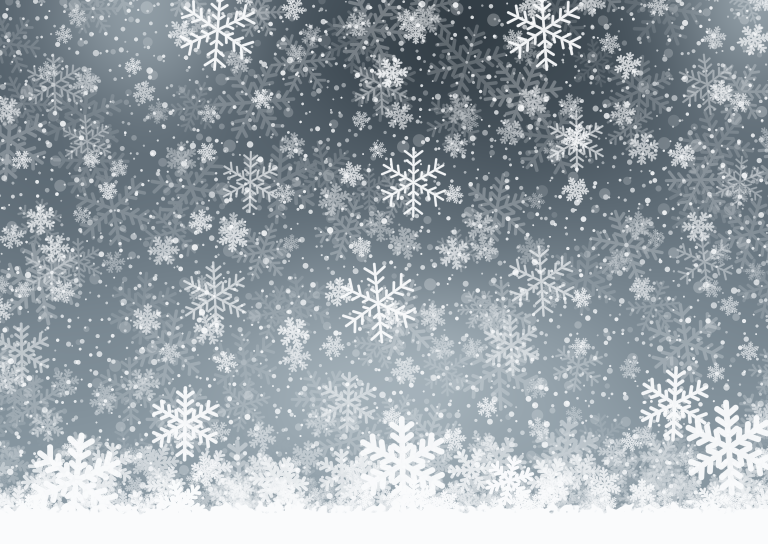
Reproduce this background procedurally as a Shadertoy shader.

```glsl
const vec3 SKY_LOW = vec3(0.53, 0.59, 0.63);
const vec3 SKY_HIGH = vec3(0.33, 0.38, 0.42);
const vec3 GLOW = vec3(0.70, 0.75, 0.78);
const vec3 SHADOW = vec3(0.18, 0.22, 0.25);
const vec3 SNOW = vec3(0.98, 0.985, 0.99);
const float GROUND_HEIGHT = 0.068;
const float DRIFT_TOP = 0.19;
const float ROW_SPACING = 0.3;
const float FINE_LINE = 0.035;
const float BOLD_LINE = 0.075;
const float TAU = 6.2831853;

vec3 hash3(vec2 p) {
    vec3 q = fract(p.xyx * vec3(0.1031, 0.1030, 0.0973));
    q += dot(q, q.yxz + 33.33);
    return fract((q.xxy + q.yzz) * q.zyx);
}

float cornerSlope(vec2 cell, vec2 offset) {
    float angle = TAU * hash3(cell + 71.0).x;
    return dot(vec2(cos(angle), sin(angle)), offset);
}

float gradientNoise(vec2 p) {
    vec2 i = floor(p), f = fract(p), u = f * f * (3.0 - 2.0 * f);
    vec2 e = vec2(1.0, 0.0);
    float low = mix(cornerSlope(i, f), cornerSlope(i + e, f - e), u.x);
    float high = mix(cornerSlope(i + e.yx, f - e.yx), cornerSlope(i + 1.0, f - 1.0), u.x);
    return mix(low, high, u.y);
}

float halo(vec2 p, vec2 centre, vec2 size) {
    vec2 d = (p - centre) / size;
    return exp(-dot(d, d));
}

float segment(vec2 p, vec2 a, vec2 along) {
    p -= a;
    return length(p - along * clamp(dot(p, along) / dot(along, along), 0.0, 1.0));
}

// Six mirrored arms with three pairs of side branches
float flake(vec2 p, float radius, float turn, float style, float line) {
    float len = length(p) / radius;
    if (len > 1.2) return 0.0;
    float sector = TAU / 6.0;
    float angle = mod(atan(p.x, p.y) + turn + sector * 0.5, sector) - sector * 0.5;
    vec2 q = len * vec2(cos(angle), abs(sin(angle)));
    float d = segment(q, vec2(0.0), vec2(1.0, 0.0));
    for (int j = 0; j < 3; j++) {
        float start = 0.26 + 0.23 * float(j);
        float reach = mix(0.30 - 0.04 * float(j), 0.16 + 0.08 * float(j), style);
        d = min(d, segment(q, vec2(start, 0.0), reach * vec2(0.6, 0.8)));
    }
    float soft = 0.7 / (iResolution.y * radius);
    return 1.0 - smoothstep(line - soft, line + soft, d);
}

// Large flakes along a wavy row: wave = height, frequency, phase
float flakeRow(vec2 p, vec2 start, vec3 wave, vec2 glint, float radius, float line) {
    float cover = 0.0;
    for (int k = 0; k < 5; k++) {
        float n = float(k);
        vec2 centre = start + vec2(ROW_SPACING * n, wave.x * cos(wave.y * n + wave.z));
        float shine = 0.5 + 0.5 * cos(glint.x * n + glint.y);
        vec3 h = hash3(vec2(n, start.y * 100.0));
        float shape = flake(p - centre, radius * mix(0.75, 1.0, shine), 0.25 * (h.x - 0.5), h.y, line);
        cover = max(cover, shape * mix(0.4, 0.95, shine));
    }
    return cover;
}

// Scattered flakes whose opacity fades above the given ceiling
float flakeField(vec2 p, float cell, float radius, float line, float ceiling, float seed) {
    vec2 home = floor(p / cell);
    float cover = 0.0;
    for (int y = -1; y <= 1; y++)
    for (int x = -1; x <= 1; x++) {
        vec2 id = home + vec2(x, y);
        vec3 h = hash3(id + seed), v = hash3(id + seed + 37.0);
        vec2 centre = (id + h.xy) * cell;
        float fade = 1.0 - smoothstep(ceiling * 0.65, ceiling, centre.y);
        float shape = flake(p - centre, radius * mix(0.5, 1.0, h.z), v.x, v.y, line);
        cover = max(cover, shape * mix(0.35, 1.0, v.z) * fade);
    }
    return cover;
}

float dots(vec2 p, float cell, float radius, float seed) {
    vec2 id = floor(p / cell);
    vec3 h = hash3(id + seed);
    float r = radius * mix(0.4, 1.0, h.z * h.z);
    vec2 centre = mix(vec2(r), vec2(cell - r), h.xy);
    float d = length(p - id * cell - centre) - r;
    return clamp(0.5 - d * iResolution.y, 0.0, 1.0) * mix(0.45, 1.0, hash3(id + seed + 19.0).x);
}

void mainImage(out vec4 fragColor, in vec2 fragCoord) {
    vec2 p = fragCoord / iResolution.y;

    // Sky with soft lights and a dark upper patch
    vec3 color = mix(SKY_LOW, SKY_HIGH, smoothstep(0.08, 0.9, p.y));
    color = mix(color, SHADOW, 0.85 * halo(p, vec2(0.87, 0.96), vec2(0.32, 0.27)));
    color = mix(color, GLOW, 0.65 * halo(p, vec2(0.27, 1.0), vec2(0.17, 0.20)));
    color = mix(color, GLOW, 0.65 * halo(p, vec2(1.39, 1.0), vec2(0.15, 0.19)));
    color = mix(color, GLOW, 0.75 * halo(p, vec2(0.74, 0.29), vec2(0.36, 0.19)));
    color += 0.025 * gradientNoise(p * 5.0);

    // Distant flakes, discs and falling specks
    color = mix(color, SNOW, 0.30 * flakeField(p, 0.13, 0.075, 0.045, 9.0, 11.0));
    color = mix(color, SNOW, 0.28 * dots(p, 0.063, 0.012, 53.0));
    color = mix(color, SNOW, 0.80 * flakeField(p, 0.095, 0.029, BOLD_LINE, 9.0, 83.0));
    color = mix(color, SNOW, 0.90 * dots(p, 0.027, 0.0042, 131.0));
    color = mix(color, SNOW, 0.90 * dots(mat2(0.8, 0.6, -0.6, 0.8) * p + 2.0, 0.036, 0.006, 211.0));

    // Large flakes from top to bottom
    float large = flakeRow(p, vec2(0.10, 0.895), vec3(0.05, 3.1416, 3.1416), vec2(3.1416), 0.073, FINE_LINE);
    large = max(large, flakeRow(p, vec2(0.16, 0.69), vec3(0.05, 2.1, -6.3), vec2(1.57, -3.14), 0.063, FINE_LINE));
    large = max(large, flakeRow(p, vec2(0.095, 0.48), vec3(-0.04, 1.26, -2.14), vec2(1.57, -3.14), 0.072, FINE_LINE));
    large = max(large, flakeRow(p, vec2(0.04, 0.285), vec3(0.08, 1.9, 0.6), vec2(2.1, -2.1), 0.066, 0.05));
    large = max(large, flakeRow(p, vec2(0.14, 0.147), vec3(0.03, 0.785, 3.1416), vec2(3.1416, 0.0), 0.083, 0.065));
    color = mix(color, SNOW, large);

    // Piled flakes and the rough snow bank
    color = mix(color, SNOW, flakeField(p, 0.055, 0.050, BOLD_LINE, DRIFT_TOP, 307.0));
    color = mix(color, SNOW, flakeField(p, 0.030, 0.026, 0.09, 0.13, 401.0));
    float bank = GROUND_HEIGHT + 0.012 * gradientNoise(p * 18.0) + 0.022 * gradientNoise(p * 95.0);
    color = mix(color, SNOW, 1.0 - smoothstep(-0.004, 0.004, p.y - bank));

    fragColor = vec4(color, 1.0);
}
```
